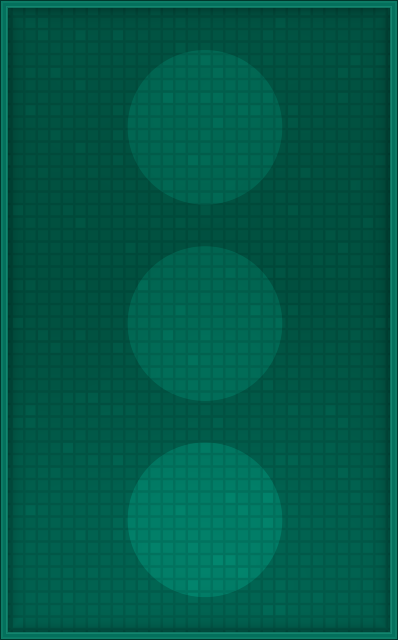
Give the GLSL for this background, as a WebGL 2 fragment shader.

```glsl
#version 300 es
precision highp float;

uniform vec2 u_resolution;
out vec4 fragColor;

const vec3 DEEP_GREEN = vec3(0.002, 0.306, 0.242);
const vec3 LOW_GREEN = vec3(0.004, 0.365, 0.298);
const vec3 FRAME_GREEN = vec3(0.015, 0.440, 0.360);
const vec3 FRAME_LIGHT = vec3(0.100, 0.570, 0.475);
const vec3 FRAME_DARK = vec3(0.000, 0.220, 0.175);
const float TILE_PITCH = 0.01953;
const float DISC_RADIUS = 0.1208;
const float FRAME_WIDTH = 0.0118;

float hash(vec2 p) {
    vec3 q = fract(vec3(p.xyx) * 0.1031);
    q += dot(q, q.yzx + 33.33);
    return fract((q.x + q.y) * q.z);
}

float valueNoise(vec2 p) {
    vec2 cell = floor(p);
    vec2 f = fract(p);
    f = f * f * (3.0 - 2.0 * f);
    float low = mix(hash(cell), hash(cell + vec2(1.0, 0.0)), f.x);
    float high = mix(hash(cell + vec2(0.0, 1.0)), hash(cell + 1.0), f.x);
    return mix(low, high, f.y);
}

float boxDistance(vec2 p, vec2 halfSize) {
    vec2 d = abs(p) - halfSize;
    return length(max(d, 0.0)) + min(max(d.x, d.y), 0.0);
}

// Antialiased coverage of the inside of a distance field
float coverage(float dist, float pixel) {
    return 1.0 - smoothstep(-0.6 * pixel, 0.6 * pixel, dist);
}

float line(float dist, float halfWidth, float pixel) {
    return coverage(abs(dist) - halfWidth, pixel);
}

// Vertical gradient with a soft glow low in the panel
vec3 backdrop(vec2 p, float centerX) {
    vec3 color = mix(LOW_GREEN, DEEP_GREEN, smoothstep(0.05, 0.58, p.y));
    vec2 glowOffset = (p - vec2(centerX, 0.19)) / vec2(0.28, 0.30);
    color += vec3(0.0, 0.020, 0.018) * exp(-dot(glowOffset, glowOffset));
    color += vec3(0.003, 0.012, 0.012) * smoothstep(0.65, 1.0, p.y);
    return color * (0.985 + 0.03 * valueNoise(p * 9.0));
}

// Square tiles, each with its own slight brightness
float tileShade(vec2 p, float pixel) {
    vec2 grid = p / TILE_PITCH + vec2(0.06, 0.12);
    vec2 local = (fract(grid) - 0.5) * TILE_PITCH;
    float tile = coverage(boxDistance(local, vec2(0.40 * TILE_PITCH)), pixel);
    float random = hash(floor(grid) + 7.0);
    float lift = 0.025 * random + 0.045 * smoothstep(0.86, 1.0, random);
    return mix(0.93, 1.015 + lift, tile);
}

// Three stacked translucent discs, the lowest one brightest
vec3 addDiscs(vec3 color, vec2 p, float centerX, float pixel) {
    for (int i = 0; i < 3; i++) {
        float level = float(i);
        vec2 offset = p - vec2(centerX, 0.1878 + 0.3066 * level);
        float mask = coverage(length(offset) - DISC_RADIUS, pixel);
        float strength = i == 0 ? 1.0 : 0.88 - 0.04 * level;
        float inner = 1.0 - 0.12 * dot(offset, offset) / (DISC_RADIUS * DISC_RADIUS);
        color += vec3(0.002, 0.105, 0.088) * strength * inner * mask;
    }
    return color;
}

// Bevelled rim between the canvas edge and the panel
vec3 addFrame(vec3 color, float edge, float pixel) {
    float rim = coverage(edge - FRAME_WIDTH, pixel);
    color = mix(color, FRAME_GREEN, rim);
    color = mix(color, FRAME_DARK, coverage(edge - 0.0018, pixel));
    color = mix(color, FRAME_LIGHT, 0.75 * line(edge - 0.0030, 0.0008, pixel));
    color = mix(color, FRAME_LIGHT, 0.85 * line(edge - 0.0108, 0.0010, pixel));
    return color;
}

void main() {
    float pixel = 1.0 / u_resolution.y;
    vec2 p = gl_FragCoord.xy * pixel;
    vec2 size = vec2(u_resolution.x * pixel, 1.0);
    float centerX = 0.515 * size.x;
    float edge = -boxDistance(p - 0.5 * size, 0.5 * size);

    vec3 color = backdrop(p, centerX);
    color = addDiscs(color, p, centerX, pixel);
    color *= tileShade(p, pixel);

    // Shadow cast inward by the rim
    float inset = max(edge - FRAME_WIDTH, 0.0);
    color *= 1.0 - 0.30 * exp(-inset / 0.010);

    color = addFrame(color, edge, pixel);
    fragColor = vec4(clamp(color, 0.0, 1.0), 1.0);
}
```
